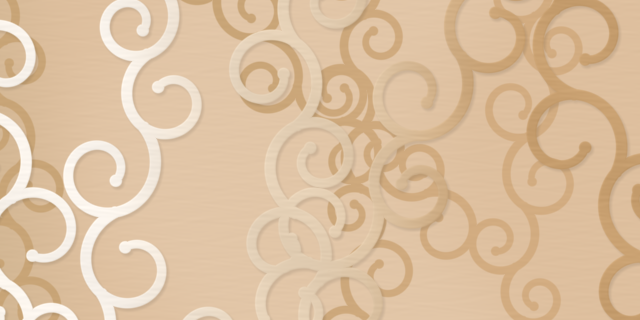
Reproduce this pattern procedurally as a Shadertoy shader.

```glsl
// Pearl-to-bronze scrollwork vines over tan vines on a warm, finely streaked ground.

const float TAU = 6.2831853;
const float CURL = 0.16;          // how fast a scroll winds inward
const float FORK = 2.0;           // sweep at which the next scroll branches off
const float RADIUS = 0.172;       // mean scroll radius, in canvas heights
const float HALF_WIDTH = 0.0185;  // half width of a ribbon
const float BACK_SCALE = 0.76;    // size of the rear vines
const float FRONT_GAP = 0.51;     // spacing of the front vines
const float BACK_GAP = 0.53;      // spacing of the rear vines
const vec2 SHADOW_SHIFT = vec2(0.006, -0.007);
const float STREAK = 0.006;       // contrast of the ground streaks

const vec3 GROUND = vec3(0.87, 0.75, 0.62);
const vec3 GROUND_LIGHT = vec3(0.885, 0.775, 0.655);
const vec3 GROUND_EDGE = vec3(0.82, 0.71, 0.57);
const vec3 WHITE_FOIL = vec3(0.985, 0.965, 0.94);
const vec3 PEARL_FOIL = vec3(0.895, 0.815, 0.71);
const vec3 BRONZE_FOIL = vec3(0.78, 0.62, 0.43);
const vec3 TAN_LEFT = vec3(0.785, 0.645, 0.465);
const vec3 TAN_RIGHT = vec3(0.825, 0.675, 0.505);

float hash(vec2 v) {
    return fract(sin(dot(v, vec2(127.1, 311.7))) * 43758.55);
}

vec2 heading(float angle) {
    return vec2(cos(angle), sin(angle));
}

// Signed distance to a tapered logarithmic spiral with rounded ends
float scroll(vec2 q, float start, float side, float radius, float sweep, float w) {
    float turn = mod(side * (atan(q.y, q.x) - start), TAU);
    float r = length(q);
    vec2 tip = radius * exp(-CURL * sweep) * heading(start + side * sweep);
    float d = min(length(q - tip) - w * 1.05,
                  length(q - radius * heading(start)) - w);
    for (int k = 0; k < 2; k++) {
        float t = turn + TAU * float(k);
        if (t < sweep)
            d = min(d, abs(r - radius * exp(-CURL * t)) - w * (1.0 - 0.28 * t / sweep));
    }
    return d;
}

// Vines that run up and down in turn; every scroll forks off the one before
float vines(vec2 p, float size, float gap, float seed) {
    float d = 1e3;
    for (int column = 0; column < 5; column++) {
        float id = float(column) + seed;
        float up = mod(float(column), 2.0) < 0.5 ? 1.0 : -1.0;
        float side = hash(vec2(id, 0.3)) < 0.5 ? 1.0 : -1.0;
        float tilt = 0.5 * (hash(vec2(id, 0.7)) - 0.5);
        float course = up * TAU * 0.25 + tilt + side * (TAU * 0.5 - FORK) * 0.5;
        vec2 joint = vec2(gap * float(column) + 0.5 * tilt * up,
                          0.5 - up * (0.72 + 0.16 * hash(vec2(id, 1.9))));
        for (int i = 0; i < 8; i++) {
            vec2 key = vec2(id, float(i) + 3.0);
            float radius = RADIUS * size * mix(0.87, 1.13, hash(key));
            float sweep = mix(5.8, 8.8, hash(key + 17.3));
            float fork = FORK + 0.4 * (hash(key + 41.9) - 0.5);
            vec2 center = joint + radius * heading(course);
            float start = course + TAU * 0.5;
            d = min(d, scroll(p - center, start, side, radius, sweep, HALF_WIDTH * size));
            course = start + side * fork;
            joint = center + radius * exp(-CURL * fork) * heading(course);
            side = -side;
        }
    }
    return d;
}

// Fine, nearly horizontal streaks from layered sines
float streaks(vec2 p) {
    float sum = 0.0;
    for (int i = 1; i <= 4; i++) {
        float f = float(i);
        float bend = 1.6 * sin(p.x * (5.0 + 4.0 * f) + p.y * 13.0 * f);
        sum += sin(p.y * (70.0 + 95.0 * f) + bend + f * 2.1)
             * sin(p.x * (11.0 + 9.0 * f) + p.y * 31.0 + f);
    }
    return sum * 0.5;
}

void mainImage(out vec4 fragColor, in vec2 fragCoord) {
    vec2 p = fragCoord / iResolution.y;
    float u = fragCoord.x / iResolution.x;
    float aa = 1.0 / iResolution.y;
    float grain = streaks(p);

    // Ground: soft light in the middle, duller toward the left edge
    float glow = 0.5 + 0.5 * sin(p.x * 2.6 - 1.2 + 0.7 * sin(p.y * 3.0));
    vec3 color = mix(GROUND, GROUND_LIGHT, smoothstep(0.3, 0.9, glow));
    color = mix(GROUND_EDGE, color, smoothstep(-0.05, 0.2, u + 0.06 * p.y));
    color += STREAK * grain;

    // Rear vines in flat tan
    float rear = vines(p - vec2(0.12, 0.03), BACK_SCALE, BACK_GAP, 23.0);
    vec3 tanTone = mix(TAN_LEFT, TAN_RIGHT, smoothstep(0.3, 0.8, u)) + STREAK * grain;
    color = mix(color, tanTone, 1.0 - smoothstep(-aa, aa, rear));

    // Front vines: shadow, then foil that runs from white to bronze
    float front = vines(p, 1.0, FRONT_GAP, 5.0);
    float shadow = vines(p - SHADOW_SHIFT, 1.0, FRONT_GAP, 5.0);
    color *= 1.0 - 0.09 * (1.0 - smoothstep(-0.006, 0.008, shadow));

    vec3 foil = mix(WHITE_FOIL, PEARL_FOIL, smoothstep(0.14, 0.46, u));
    foil = mix(foil, BRONZE_FOIL, smoothstep(0.46, 0.84, u));
    float relief = clamp((shadow - front) / length(SHADOW_SHIFT), -1.0, 1.0);
    float rim = smoothstep(-0.007, 0.0, front);
    foil += 0.03 * relief * rim + 0.012 * grain + 0.015 * sin(p.x * 9.0 + p.y * 14.0);
    color = mix(color, foil, 0.96 * (1.0 - smoothstep(-aa, aa, front)));

    fragColor = vec4(clamp(color, 0.0, 1.0), 1.0);
}
```
